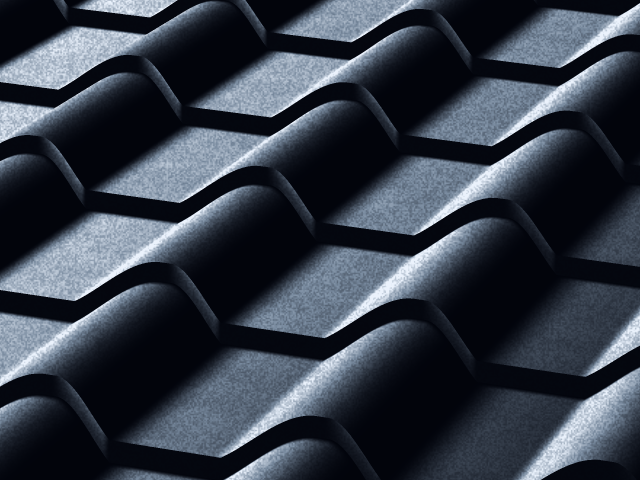
Reproduce this texture procedurally as a Shadertoy shader.

```glsl
#define CREST 0.104
#define LIP 0.042
#define FLAT_END 0.41
#define GRAIN_SCALE 330.0
#define GRAIN 0.46
#define WEAR 0.14
#define STEPS 28
#define REFINE 6
#define AA 3
#define INK vec3(0.006, 0.015, 0.045)
#define SLATE vec3(0.47, 0.54, 0.62)
#define PALE vec3(0.92, 0.95, 0.99)

// Perspective from roof units (tiles across, courses up) to canvas heights
const mat3 ROOF_TO_CANVAS = mat3(0.477, -0.0785, -0.0195,
                                 0.232, 0.233, 0.07,
                                 0.660, 0.540, 1.0);

float hash(vec2 p) {
    vec3 q = fract(vec3(p.xyx) * 0.1031);
    q += dot(q, q.yzx + 33.33);
    return fract((q.x + q.y) * q.z);
}

float noise(vec2 p) {
    vec2 cell = floor(p), f = fract(p);
    f = f * f * (3.0 - 2.0 * f);
    return mix(mix(hash(cell), hash(cell + vec2(1, 0)), f.x),
               mix(hash(cell + vec2(0, 1)), hash(cell + vec2(1, 1)), f.x), f.y);
}

// Angular at the foot, level at the crest
float roundedRamp(float t) {
    t = clamp(t, 0.0, 1.0);
    return t * (1.0 + t - t * t);
}

// Flat pan and rounded roll; each course drops behind the lip of the next
float roofHeight(vec2 uv) {
    float x = fract(uv.x);
    float roll = roundedRamp((x - FLAT_END) / 0.35) * roundedRamp((1.0 - x) / 0.2);
    return CREST * roll - LIP * fract(uv.y);
}

vec2 roofAt(mat3 canvasToRoof, vec2 p, float lift) {
    vec3 q = canvasToRoof * vec3(p.x, p.y - lift, 1.0);
    return q.xy / q.z;
}

float tileTone(vec2 uv, vec2 p) {
    float x = fract(uv.x);
    float daylight = clamp(0.53 - 0.36 * p.x + 0.38 * p.y, 0.16, 0.9);

    // Pan, with the soft shadow of the neighbouring roll
    float reach = 0.09 + 0.14 * (0.7 - daylight);
    float pan = daylight * smoothstep(0.0, reach + 0.03, x);

    // Roll, bright at the foot and black past the crest
    float roll = (0.80 + 0.38 * daylight) * (1.0 - smoothstep(0.50, 0.90, x));
    float tone = mix(pan, roll, smoothstep(FLAT_END - 0.03, FLAT_END + 0.04, x));

    // Contact shadow, tile variation and patchy wear
    tone *= smoothstep(0.0, 0.05, 1.0 - fract(uv.y));
    tone *= 1.0 + WEAR * (hash(floor(uv) + 40.0) - 0.5);
    return tone * (1.0 + WEAR * (noise(uv * 7.0 + 90.0) - 0.5));
}

// Dark front face with a faint rim where the roll descends
float lipTone(float x, float drop, vec2 p) {
    float side = smoothstep(0.78, 0.88, x) * (1.0 - smoothstep(0.97, 1.0, x));
    float glow = clamp(0.34 - 0.28 * p.x + 0.30 * p.y, 0.03, 0.5);
    return 0.01 + side * glow * (0.2 + 0.8 * exp(-drop / 0.016));
}

vec3 shade(mat3 canvasToRoof, vec2 p) {
    vec2 ground = roofAt(canvasToRoof, p, 0.0);
    float depth = 1.0 - 0.0195 * ground.x + 0.07 * ground.y;

    // Descend through the height field, then bisect the crossing
    float above = CREST + 0.001, below = above;
    float stride = (CREST + LIP + 0.002) / float(STEPS);
    for (int i = 0; i < STEPS; i++) {
        below = above - stride;
        if (below <= roofHeight(roofAt(canvasToRoof, p, below / depth))) break;
        above = below;
    }
    for (int i = 0; i < REFINE; i++) {
        float middle = 0.5 * (above + below);
        bool inside = middle <= roofHeight(roofAt(canvasToRoof, p, middle / depth));
        if (inside) below = middle; else above = middle;
    }
    vec2 uv = roofAt(canvasToRoof, p, below / depth);

    // A hit well under the surface lies on the front face of a lip
    float drop = roofHeight(uv) - below;
    float tone = drop > 0.0025 ? lipTone(fract(uv.x), drop, p) : tileTone(uv, p);
    tone *= 1.0 + GRAIN * (noise(p * GRAIN_SCALE) - 0.5);
    tone = clamp(tone, 0.0, 1.0);
    return mix(mix(INK, SLATE, min(2.0 * tone, 1.0)), PALE, max(2.0 * tone - 1.0, 0.0));
}

void mainImage(out vec4 fragColor, in vec2 fragCoord) {
    mat3 canvasToRoof = inverse(ROOF_TO_CANVAS);
    vec3 color = vec3(0.0);
    for (int i = 0; i < AA * AA; i++) {
        vec2 offset = (vec2(i % AA, i / AA) + 0.5) / float(AA) - 0.5;
        color += shade(canvasToRoof, (fragCoord + offset) / iResolution.y);
    }
    fragColor = vec4(color / float(AA * AA), 1.0);
}
```
